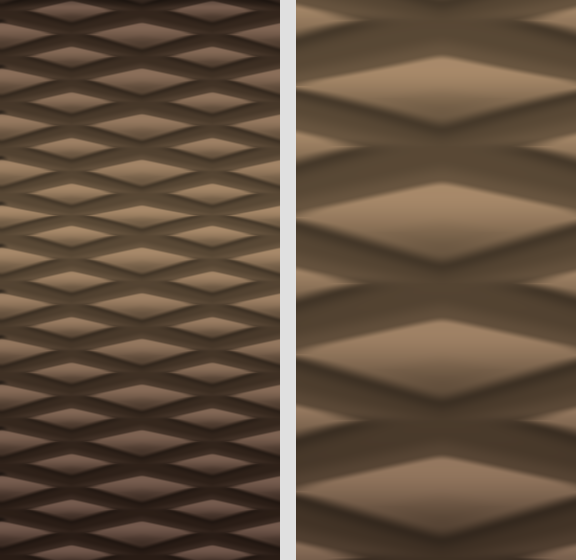
Left, the full canvas; right, a detail of the centre.
Write a WebGL 2 fragment shader that draws this pattern.

```glsl
#version 300 es
precision highp float;
uniform vec2 u_resolution;
out vec4 outColor;

#define COLUMN_STEP 0.5026
#define ROW_STEP 0.163
#define FIRST_STUD vec2(0.0045, 0.1224)
#define LARGE_STUD vec3(0.202, 0.044, 0.060)
#define SMALL_STUD vec3(0.162, 0.038, 0.047)
#define SEAM_DEPTH 0.775
#define SEAM_SHIFT 0.0125
#define GLOW_CENTER 0.40
#define GLOW_WIDTH 0.31

// Signed offset from the nearest lattice point, with a fold shifted by bias
float foldCell(float x, float period, float bias) {
    return mod(x + 0.5 * period + bias, period) - 0.5 * period - bias;
}

// Lozenge with half width, rise and drop; positive inside, in vertical units
float lozenge(vec2 d, vec3 size) {
    float reach = mix(size.z, size.y, step(0.0, d.y));
    // Rounding the central ridge keeps the peak soft
    float across = sqrt(d.x * d.x + 0.00008) / size.x;
    return (1.0 - across - abs(d.y) / reach) * reach;
}

void main() {
    vec2 uv = gl_FragCoord.xy / u_resolution;
    float depth = 2.0 * (1.0 - uv.y);

    // Warm band of light, fading to dark brown at both ends
    float fall = (1.0 - uv.y - GLOW_CENTER) / GLOW_WIDTH;
    float glow = exp(-fall * fall);
    vec3 ground = mix(vec3(0.155, 0.105, 0.08), vec3(0.35, 0.285, 0.21), glow);
    vec3 face = mix(vec3(0.44, 0.34, 0.295), vec3(0.66, 0.54, 0.415), glow);
    vec3 color = ground;

    // Rows are squeezed slightly at the seam
    float row = depth + SEAM_SHIFT * smoothstep(SEAM_DEPTH - 0.035, SEAM_DEPTH + 0.035, depth);

    // Two interleaved lattices: large studs, then small ones
    for (int i = 0; i < 2; i++) {
        float k = float(i);
        vec3 size = mix(LARGE_STUD, SMALL_STUD, k);
        vec2 center = FIRST_STUD + k * vec2(0.5 * COLUMN_STEP, 0.079);
        vec2 d = vec2(foldCell(uv.x - center.x, COLUMN_STEP, 0.0),
                      foldCell(center.y - row, ROW_STEP, 0.013));
        float edge = lozenge(d, size);
        float upper = smoothstep(-0.012, 0.012, d.y);

        // Pale bevel above, dark crease below
        float bevel = smoothstep(-0.026, -0.002, edge) * upper;
        color = mix(color, mix(ground, face, 0.30), 0.65 * bevel);
        float crease = exp(-pow(edge / 0.012, 2.0)) * (1.0 - upper);
        color *= 1.0 - 0.22 * crease;

        // Raised face: bright under the top edge, sinking into shade
        float light = smoothstep(-size.z, 0.65 * size.y, d.y);
        float facet = smoothstep(0.0, 0.02, lozenge(d + vec2(0.0, 0.018), 0.55 * size));
        light -= 0.09 * facet;
        float softness = mix(0.016, 0.007, upper);
        float mask = smoothstep(-0.003, softness, edge);
        color = mix(color, mix(ground, face, 0.20 + 0.80 * light), mask);

        // Small notch where studs wrap at the left border
        float border = (1.0 - k) * smoothstep(0.035, 0.0, uv.x);
        float notch = exp(-pow((edge + 0.006) / 0.008, 2.0));
        color *= 1.0 - 0.45 * border * notch * upper;
    }

    // Gentle shade along the top border
    color *= 0.75 + 0.25 * smoothstep(0.0, 0.03, depth);
    outColor = vec4(color, 1.0);
}
```
